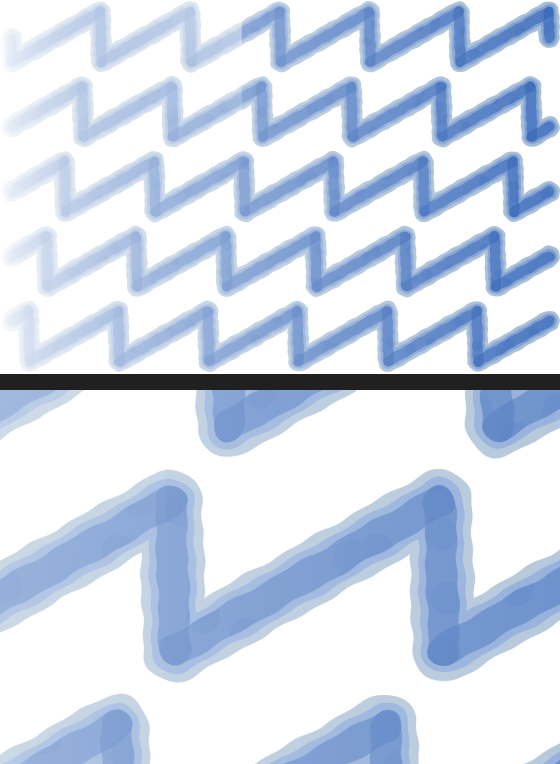
Top, the full canvas; bottom, a detail of the centre.
Write a Shadertoy shader that draws this pattern.

```glsl
// Lengths are fractions of the canvas height; "down" runs from the top edge.
const float PERIOD = 0.2398;
const float ROW_GAP = 0.2002;
const float ROW_SHIFT = 0.0480;
const float ROWS = 5.0;
const float FIRST_PEAK = 0.0278;
const float PEAK_DOWN = 0.0320;
const float VALLEY_DOWN = 0.1650;
const float LEAN = 0.0039;
const float CLIP_LEFT = 0.0299;
const float CLIP_RIGHT = 1.4686;
const float RIM_RADIUS = 0.0282;
const float BAND_RADIUS = 0.0205;
const float CORE_RADIUS = 0.0140;
const float CORE_ALPHA = 0.60;
const float WOBBLE = 0.0007;
const float BLOT_SCALE = 16.0;
const float BLOT_ALPHA = 0.22;
const float WASH_EDGE = 0.6465;
const float WASH_AMOUNT = 0.45;
const vec3 PAPER = vec3(1.0);
const vec3 RIM_COLOR = vec3(0.65, 0.74, 0.83);
const vec3 BAND_COLOR = vec3(0.50, 0.63, 0.83);
const vec3 CORE_COLOR = vec3(0.18, 0.38, 0.71);

vec2 hash2(vec2 p) {
    vec2 q = vec2(dot(p, vec2(127.1, 311.7)), dot(p, vec2(269.5, 183.3)));
    return fract(sin(q) * 43758.5);
}

// Distance to the nearest jittered cell point
float cellular(vec2 p) {
    vec2 cell = floor(p);
    float nearest = 8.0;
    for (int j = -1; j <= 1; j++)
    for (int i = -1; i <= 1; i++) {
        vec2 c = cell + vec2(i, j);
        nearest = min(nearest, length(c + hash2(c) - p));
    }
    return nearest;
}

// Round-capped segment, cut to the horizontal span of the rows (a.x < b.x)
float clippedSegment(vec2 p, vec2 a, vec2 b) {
    if (b.x <= CLIP_LEFT || a.x >= CLIP_RIGHT) return 1.0;
    vec2 ab = b - a;
    float start = clamp((CLIP_LEFT - a.x) / ab.x, 0.0, 1.0);
    float end = clamp((CLIP_RIGHT - a.x) / ab.x, 0.0, 1.0);
    float t = clamp(dot(p - a, ab) / dot(ab, ab), start, end);
    return length(p - a - ab * t);
}

// x: distance to the slanted strokes, y: distance to the upright strokes
vec2 zigzagDistance(vec2 p) {
    float row = clamp(floor(p.y / ROW_GAP), 0.0, ROWS - 1.0);
    float originX = FIRST_PEAK - row * ROW_SHIFT;
    float top = row * ROW_GAP;
    float nearestTooth = floor((p.x - originX) / PERIOD);
    vec2 d = vec2(1.0);
    for (int i = -1; i <= 2; i++) {
        float x = originX + (nearestTooth + float(i)) * PERIOD;
        vec2 peak = vec2(x, top + PEAK_DOWN);
        vec2 valley = vec2(x + LEAN, top + VALLEY_DOWN);
        vec2 lastValley = valley - vec2(PERIOD, 0.0);
        d.x = min(d.x, clippedSegment(p, lastValley, peak));
        d.y = min(d.y, clippedSegment(p, peak, valley));
    }
    return d;
}

float coverage(float d, float radius, float aa) {
    return 1.0 - smoothstep(-aa, aa, d - radius);
}

void mainImage(out vec4 fragColor, in vec2 fragCoord) {
    float aa = 0.75 / iResolution.y;
    vec2 p = fragCoord / iResolution.y;
    p.y = 1.0 - p.y;

    // Slightly uneven stroke edges
    float wobble = sin(p.x * 151.0 + p.y * 83.0) + sin(p.y * 233.0 - p.x * 67.0);
    vec2 strokes = zigzagDistance(p) + WOBBLE * wobble;
    float d = min(strokes.x, strokes.y);

    // Translucent cores darken where they overlap
    vec3 ink = mix(RIM_COLOR, BAND_COLOR, coverage(d, BAND_RADIUS, aa));
    ink = mix(ink, CORE_COLOR, CORE_ALPHA * coverage(strokes.x, CORE_RADIUS, aa));
    ink = mix(ink, CORE_COLOR, CORE_ALPHA * coverage(strokes.y, CORE_RADIUS, aa));

    // Round blots inside the core
    float blot = coverage(cellular(p * BLOT_SCALE), 0.24, aa * BLOT_SCALE);
    ink = mix(ink, CORE_COLOR, BLOT_ALPHA * blot * coverage(d, CORE_RADIUS, aa));

    // Ink strengthens to the right; a pale wash ends at a hard upright edge
    float fade = sqrt(fragCoord.x / iResolution.x);
    float wash = smoothstep(0.1, WASH_EDGE, p.x) * (1.0 - smoothstep(0.0, 0.5, p.y));
    wash *= 1.0 - smoothstep(-aa, aa, p.x - WASH_EDGE);
    fade *= 1.0 - WASH_AMOUNT * wash;

    vec3 color = mix(PAPER, ink, fade * coverage(d, RIM_RADIUS, aa));
    fragColor = vec4(color, 1.0);
}
```
